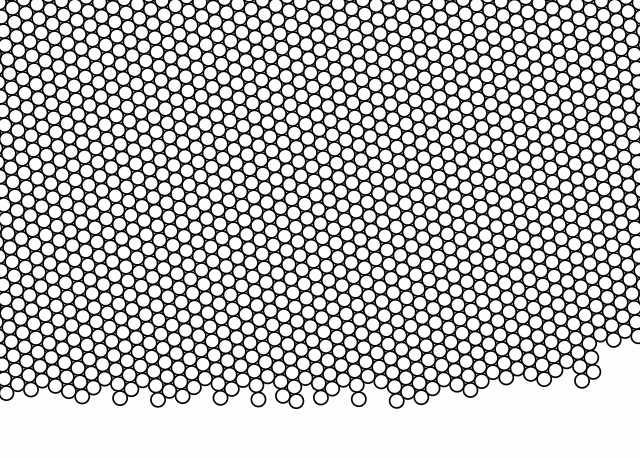
Write a Shadertoy shader that draws this pattern.

```glsl
float bump(float x, float center, float width) {
    float t = (x - center) / width;
    return exp(-t * t);
}

// Ragged lower border of the packed discs
float borderHeight(float x) {
    float h = 4.70 + 0.006 * x;
    h += 0.5 * smoothstep(33.3, 34.5, x) + 2.6 * step(41.8, x);
    h -= 0.5 * bump(x, 0.0, 1.0) + 0.6 * bump(x, 5.7, 0.9);
    h -= 0.25 * bump(x, 12.0, 0.5) + 0.45 * bump(x, 28.6, 1.0);
    h -= 0.3 * bump(x, 32.8, 0.7) + 0.25 * bump(x, 40.6, 0.5);
    return h + 0.5 * bump(x, 39.6, 0.5);
}

bool isOccupied(vec2 center) {
    bool packed = center.y > borderHeight(center.x);
    // Loose row hanging below the border
    bool hanging = center.x > 7.6 && center.x < 30.2
                && center.y > 4.135 - 0.01 * center.x && center.y < 4.343;
    return packed || hanging;
}

void mainImage(out vec4 fragColor, in vec2 fragCoord) {
    // One unit is the distance between neighbouring discs
    float pixel = 44.625 / iResolution.x;
    vec2 p = fragCoord * pixel;

    // Tilted hexagonal lattice
    vec2 origin = vec2(22.376, 4.2185);
    float tilt = radians(-21.62);
    vec2 axisA = vec2(cos(tilt), sin(tilt));
    vec2 axisB = vec2(cos(tilt + radians(60.0)), sin(tilt + radians(60.0)));
    mat2 lattice = mat2(axisA, axisB);
    vec2 cell = round(inverse(lattice) * (p - origin));

    // Overlapping outlines of the nearby discs
    float ink = 0.0;
    for (int j = -1; j <= 1; j++) {
        for (int i = -1; i <= 1; i++) {
            vec2 center = origin + lattice * (cell + vec2(i, j));
            if (isOccupied(center)) {
                float ring = abs(length(p - center) - 0.4925) - 0.06;
                ink = max(ink, clamp(0.5 - ring / pixel, 0.0, 1.0));
            }
        }
    }

    fragColor = vec4(mix(vec3(0.995), vec3(0.015), ink), 1.0);
}
```
